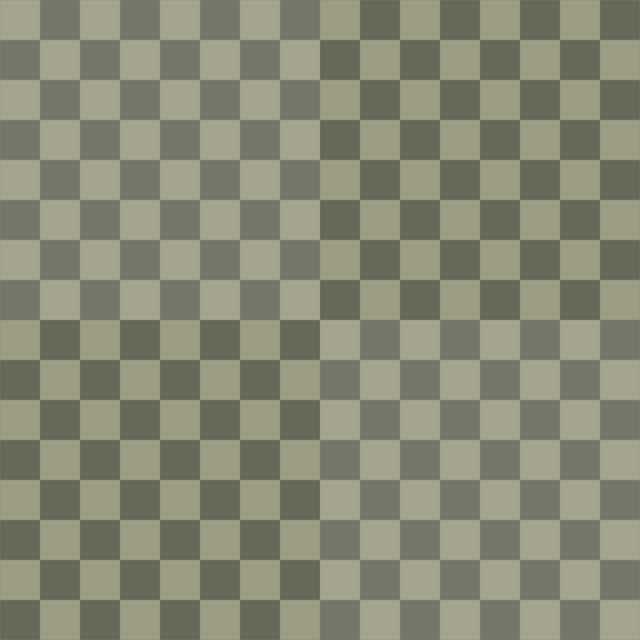
This pattern is drawn by a three.js fragment shader. Its source:

```glsl
// Checkerboard of 16 by 16 squares in muted olive, tinted by a coarser 2 by 2
// checkerboard that alternates a greener and a greyer pair of tones.
// Both boards are products of two softened square waves.
varying vec2 vUv;

// Square wave along each axis: +1 on even cells, -1 on odd cells
vec2 squareWave(vec2 uv, float cells) {
  vec2 edgeDistance = 0.5 - abs(fract(uv * cells * 0.5 + 0.25) * 2.0 - 1.0);
  return clamp(edgeDistance / (0.0009 * cells), -1.0, 1.0);
}

// 1 where column plus row is even, 0 where it is odd
float checker(vec2 uv, float cells) {
  vec2 wave = squareWave(uv, cells);
  return 0.5 + 0.5 * wave.x * wave.y;
}

void main() {
  float greener = checker(vUv, 2.0);
  float darker = checker(vUv, 16.0);

  // Tones of the current quadrant
  vec3 light = mix(vec3(164.0, 163.0, 143.0), vec3(156.0, 156.0, 131.0), greener);
  vec3 dark = mix(vec3(118.0, 119.0, 106.0), vec3(104.0, 105.0, 88.0), greener);

  gl_FragColor = vec4(mix(light, dark, darker) / 255.0, 1.0);
}
```
